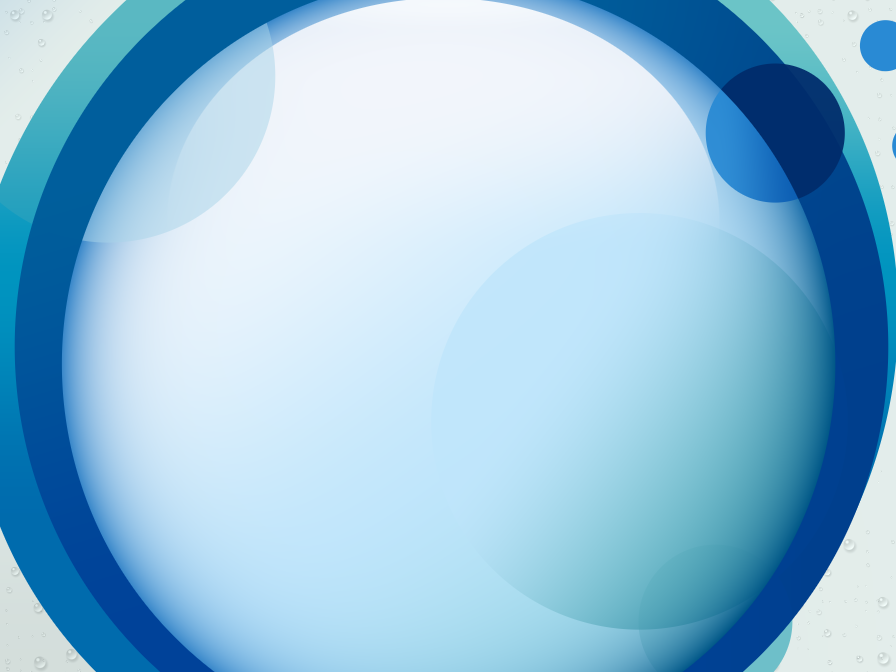
Give the GLSL for this background, as a WebGL 1 fragment shader.

```glsl
precision highp float;
uniform vec2 u_resolution;

// Discs: centre x, centre y, radius, in canvas heights from the middle
const vec3 OUTER = vec3(-0.0226, 0.0, 0.692);
const vec3 RING = vec3(0.0052, -0.0156, 0.650);
const vec3 LENS = vec3(0.0009, -0.0417, 0.5755);
const vec3 CORNER_DISC = vec3(-0.505, 0.387, 0.248);
const vec3 TEAL_DISC = vec3(0.285, -0.127, 0.310);
const vec3 LOW_DISC = vec3(0.398, -0.425, 0.1145);
const vec3 NAVY_DISC = vec3(0.487, 0.302, 0.1035);
const vec3 DOT_HIGH = vec3(0.651, 0.432, 0.038);
const vec3 DOT_LOW = vec3(0.696, 0.283, 0.035);
const float OUTER_SHEAR = 0.045;
const vec2 GLOSS_CENTRE = vec2(-0.007, 0.170);
const vec2 GLOSS_RADII = vec2(0.411, 0.333);

const vec3 PAPER_LIGHT = vec3(0.89, 0.93, 0.92);
const vec3 PAPER_BLUE = vec3(0.77, 0.86, 0.90);
const vec3 AQUA = vec3(0.42, 0.77, 0.78);
const vec3 CYAN = vec3(0.0, 0.58, 0.75);
const vec3 OCEAN = vec3(0.0, 0.42, 0.68);
const vec3 RING_TOP = vec3(0.0, 0.37, 0.61);
const vec3 RING_BASE = vec3(0.0, 0.26, 0.60);
const vec3 NAVY = vec3(0.0, 0.17, 0.42);
const vec3 AZURE = vec3(0.16, 0.54, 0.83);
const vec3 ICE = vec3(0.95, 0.97, 0.99);
const vec3 SKY = vec3(0.75, 0.90, 0.985);
const vec3 LAGOON = vec3(0.36, 0.70, 0.74);
const vec3 RIM_BLUE = vec3(0.22, 0.53, 0.79);
const vec3 RIM_DEEP = vec3(0.0, 0.34, 0.53);

// Smooth coverage of a signed distance
float fill(float d) {
  return clamp(0.5 - d * u_resolution.y, 0.0, 1.0);
}

float disc(vec2 p, vec3 c) {
  return fill(length(p - c.xy) - c.z);
}

vec2 hash2(vec2 p) {
  return fract(sin(vec2(dot(p, vec2(127.1, 311.7)), dot(p, vec2(269.5, 183.3)))) * 4375.85);
}

// Shaded water drops, one at most in each grid cell
float drops(vec2 p, float cells, float density) {
  vec2 id = floor(p * cells);
  vec2 rnd = hash2(id);
  vec2 size = hash2(id + 19.0);
  float radius = mix(0.08, 0.26, size.x * size.x);
  vec2 q = (fract(p * cells) - mix(vec2(0.3), vec2(0.7), rnd)) / radius;
  float body = 1.0 - smoothstep(0.75, 1.0, length(q));
  float light = 0.16 * dot(q, vec2(0.5, -0.8));
  float spark = 0.15 * (1.0 - smoothstep(0.1, 0.4, length(q - vec2(-0.3, 0.4))));
  float shadow = 0.10 * (1.0 - smoothstep(0.6, 1.3, length(q - vec2(0.2, -0.35))));
  return step(size.y, density) * (body * (light + spark) - shadow * (1.0 - 0.5 * body));
}

vec3 paper(vec2 p) {
  vec3 col = mix(PAPER_BLUE, PAPER_LIGHT, smoothstep(-0.7, -0.35, p.x - p.y + 0.6));
  col -= 0.06 * smoothstep(0.0, -0.5, p.y) * smoothstep(0.7, -0.6, p.x);
  return col + drops(p, 24.0, 0.4) + 0.7 * drops(p + 3.7, 57.0, 0.35);
}

vec3 lens(vec2 p) {
  // Diagonal body colour
  float diagonal = dot(p, vec2(0.6, -0.8));
  vec3 col = mix(ICE, SKY, smoothstep(-0.42, 0.22, diagonal));
  float depthTone = smoothstep(0.12, 0.55, diagonal);
  col = mix(col, vec3(0.58, 0.84, 0.89), 0.65 * depthTone);

  // Overlapping translucent discs
  float teal = smoothstep(-0.05, 0.40, dot(p - TEAL_DISC.xy, vec2(0.8, -0.6)) + 0.12);
  col = mix(col, mix(SKY, LAGOON, teal), 0.85 * disc(p, TEAL_DISC));
  col = mix(col, LAGOON, 0.3 * disc(p, LOW_DISC));

  // Coloured rim glow, deeper toward the lower right
  float side = smoothstep(-0.1, 0.55, p.x - 0.25 * p.y);
  float depth = max(LENS.z - length(p - LENS.xy), 0.0);
  float glow = exp(-depth / mix(0.052, 0.065, side));
  col = mix(col, mix(RIM_BLUE, RIM_DEEP, side * smoothstep(0.4, -0.05, p.y)), glow);

  // Upper gloss
  float gloss = fill((length((p - GLOSS_CENTRE) / GLOSS_RADII) - 1.0) * GLOSS_RADII.y);
  vec3 glossColor = mix(vec3(0.955, 0.965, 0.985), vec3(1.0), smoothstep(0.45, 0.5, p.y));
  col = mix(col, glossColor, gloss * 0.9 * smoothstep(0.12, 0.40, p.y));
  return mix(col, vec3(0.66, 0.83, 0.91), 0.5 * disc(p, CORNER_DISC));
}

void main() {
  vec2 p = (gl_FragCoord.xy - 0.5 * u_resolution) / u_resolution.y;
  vec3 col = paper(p);

  // Discs behind the ring
  col = mix(col, AZURE, max(disc(p, DOT_HIGH), disc(p, DOT_LOW)));
  col = mix(col, vec3(0.43, 0.75, 0.79), disc(p, LOW_DISC));
  vec3 band = mix(CYAN, AQUA, smoothstep(0.08, 0.48, p.y));
  band = mix(OCEAN, band, smoothstep(-0.28, 0.10, p.y));
  band = mix(band, vec3(0.25, 0.65, 0.73), 0.4 * disc(p, CORNER_DISC));
  vec2 sheared = p - vec2(OUTER_SHEAR * p.y, 0.0);
  col = mix(col, band, disc(sheared, OUTER));

  // Dark ring
  vec3 ring = mix(RING_BASE, RING_TOP, smoothstep(-0.3, 0.45, p.y - 0.3 * p.x));
  ring = mix(ring, vec3(0.0, 0.24, 0.52), 0.6 * smoothstep(0.1, 0.6, p.x));
  ring = mix(ring, RING_BASE, 0.25 * max(disc(p, TEAL_DISC), disc(p, LOW_DISC)));
  ring = mix(ring, RING_TOP, 0.3 * disc(p, CORNER_DISC));
  col = mix(col, ring, disc(p, RING));

  // Lens and the disc crossing its edge
  float inLens = disc(p, LENS);
  col = mix(col, lens(p), inLens);
  vec3 azure = mix(vec3(0.04, 0.36, 0.70), AZURE, smoothstep(0.53, 0.40, p.x));
  col = mix(col, mix(NAVY, azure, inLens), 0.94 * disc(p, NAVY_DISC));
  gl_FragColor = vec4(clamp(col, 0.0, 1.0), 1.0);
}
```
